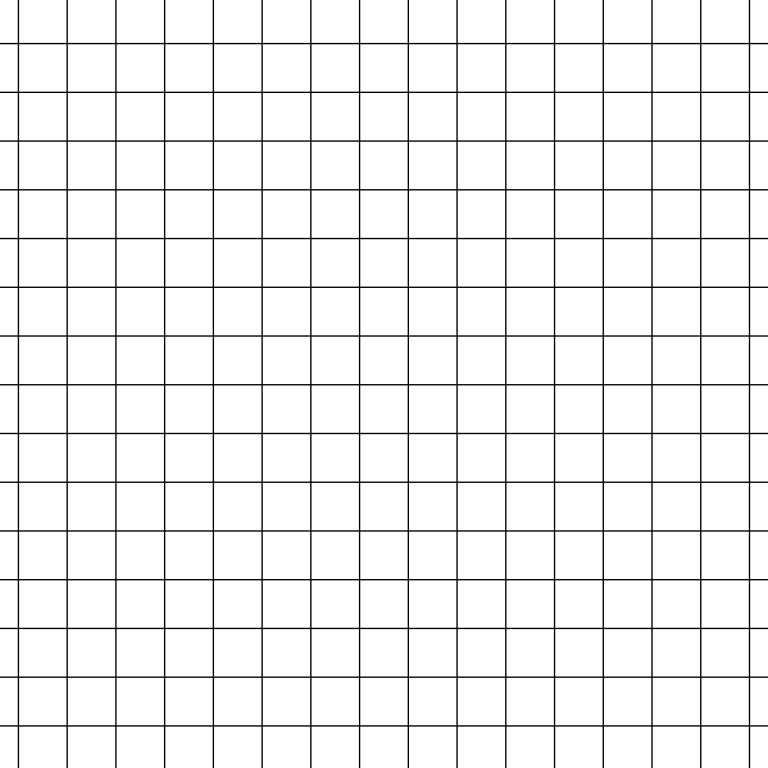
A Shadertoy shader for this pattern:

```glsl
// Square grid of thin black ruled lines on white paper.

const float SPACING = 0.06346;                    // distance between lines
const float LINE_WIDTH = 0.00178;                 // thickness of each line
const vec2 FIRST_LINE = vec2(0.0240, 0.0548);     // left and lowest line centres
const vec3 PAPER = vec3(1.0);
const vec3 INK = vec3(0.0);

// Share of a pixel covered by the nearest line, on each axis.
vec2 lineCoverage(vec2 p, float pixel) {
    vec2 cell = (p - FIRST_LINE) / SPACING;
    vec2 dist = abs(fract(cell + 0.5) - 0.5) * SPACING;
    vec2 right = min(dist + 0.5 * pixel, vec2(0.5 * LINE_WIDTH));
    vec2 left = max(dist - 0.5 * pixel, vec2(-0.5 * LINE_WIDTH));
    return clamp((right - left) / pixel, 0.0, 1.0);
}

void mainImage(out vec4 fragColor, in vec2 fragCoord) {
    float pixel = 1.0 / iResolution.y;
    vec2 coverage = lineCoverage(fragCoord * pixel, pixel);

    // Union of the vertical and horizontal lines
    float ink = 1.0 - (1.0 - coverage.x) * (1.0 - coverage.y);
    fragColor = vec4(mix(PAPER, INK, ink), 1.0);
}
```
